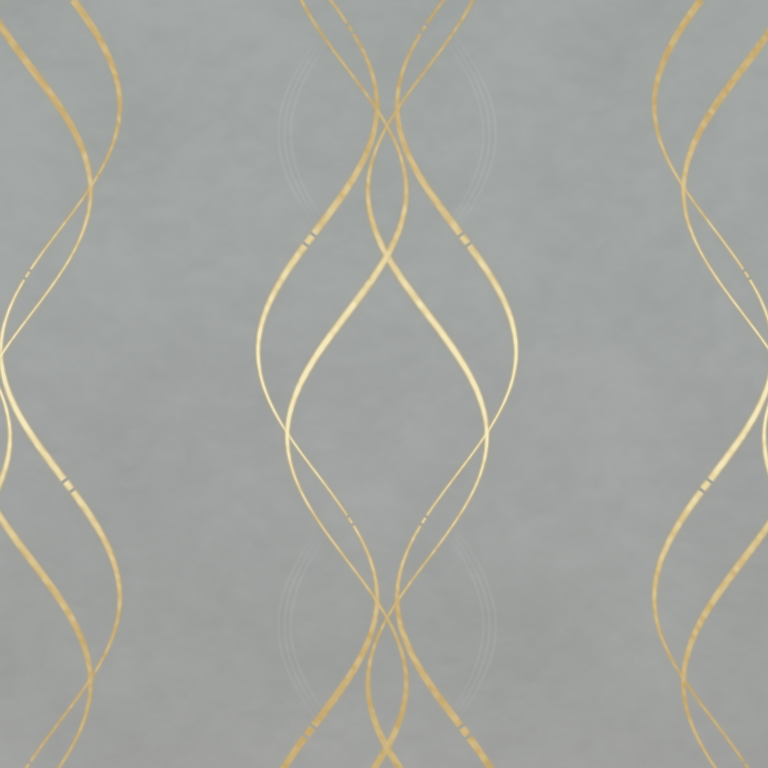
A WebGL 2 fragment shader for this pattern:

```glsl
#version 300 es
precision highp float;

#define COLUMN_STEP 0.516
#define COLUMN_CENTRE 0.504
#define PERIOD 0.6406
#define CREST_Y 0.458
#define SWING 0.0775
#define OUTER_MEAN 0.0905
#define INNER_MEAN 0.0525
#define INNER_LAG 0.173
#define THIN_HALF 0.0016
#define THICK_HALF 0.0047
#define SOFT_EDGE 0.0021
#define MOTTLE 0.050

uniform vec2 u_resolution;
out vec4 fragColor;

const float TAU = 6.2831853;
const float GHOST = 0.020;
const vec3 GREY = vec3(0.627, 0.640, 0.632);
const vec3 TAN = vec3(0.770, 0.655, 0.430);
const vec3 CREAM = vec3(0.975, 0.930, 0.755);
const vec3 HALO = vec3(0.720, 0.620, 0.430);

float hash(vec2 p) {
    vec3 q = fract(vec3(p.xyx) * 0.1031);
    q += dot(q, q.yzx + 33.33);
    return fract((q.x + q.y) * q.z);
}

float noise(vec2 p) {
    vec2 cell = floor(p), f = fract(p);
    f = f * f * (3.0 - 2.0 * f);
    float low = mix(hash(cell), hash(cell + vec2(1, 0)), f.x);
    float high = mix(hash(cell + vec2(0, 1)), hash(cell + vec2(1, 1)), f.x);
    return mix(low, high, f.y);
}

float fbm(vec2 p) {
    float sum = 0.0, amp = 0.5;
    for (int i = 0; i < 4; i++) {
        sum += amp * noise(p);
        p = p * 2.1 + 17.0;
        amp *= 0.55;
    }
    return sum;
}

// Signed distance to a wave x = mean + SWING * cos; also gives the cycle at its foot.
float waveDistance(float x, float cycle, float mean, out float footCycle) {
    float offset = x - mean - SWING * cos(TAU * cycle);
    float slope = -SWING * TAU / PERIOD * sin(TAU * cycle);
    float stretch = 1.0 + slope * slope;
    footCycle = cycle + slope * offset / (stretch * PERIOD);
    return offset / sqrt(stretch);
}

// Two narrow nicks either side of a point along the strand.
float nicks(float cycle, float centre, float halfGap, float soft) {
    float along = fract(cycle - centre + 0.5) - 0.5;
    float d = abs(abs(along) - halfGap) * PERIOD;
    return smoothstep(0.0016 - soft, 0.0016 + soft, d);
}

void main() {
    vec2 p = gl_FragCoord.xy / u_resolution.y;
    p.y = 1.0 - p.y;
    float soft = max(SOFT_EDGE, 0.8 / u_resolution.y);

    // Mottled plaster ground with short fibres
    float cloud = fbm(p * 6.0) - 0.52;
    float fibre = fbm(p * vec2(42.0, 60.0) + 3.0 * cloud) - 0.52;
    vec3 colour = GREY + MOTTLE * (0.85 * cloud + 0.55 * fibre);
    colour += 0.022 * (0.5 - p.y) * vec3(0.3, 1.0, 0.9);

    // Half-drop columns, mirrored about their centre lines
    float column = floor((p.x - COLUMN_CENTRE) / COLUMN_STEP + 0.5);
    float x = p.x - COLUMN_CENTRE - column * COLUMN_STEP;
    float cycle = (p.y - CREST_Y) / PERIOD + 0.5 * mod(column, 2.0);
    float foot;

    // Faint embossed curves on alternate columns
    for (int i = 0; i < 3; i++) {
        float mean = 0.048 + 0.008 * float(i);
        float d = abs(waveDistance(abs(x), cycle + 0.443, mean, foot));
        float fade = smoothstep(0.1, 0.9, cos(TAU * (cycle + 0.443)));
        float even = 1.0 - mod(column, 2.0);
        colour += GHOST * even * fade * (1.0 - smoothstep(0.0, 0.0035, d));
    }

    // Foil sheen: brightest in a band across the middle, with brushed streaks
    float sheen = exp(-pow((p.y - 0.50) / 0.21, 2.0));
    float streak = noise(vec2(p.x + p.y, p.y - p.x) * vec2(70.0, 110.0));

    // Outer and inner strands on both sides
    for (int i = 0; i < 4; i++) {
        float side = i < 2 ? 1.0 : -1.0;
        bool inner = i % 2 == 1;
        float lag = inner ? INNER_LAG : 0.0;
        float mean = inner ? INNER_MEAN : OUTER_MEAN;
        float d = abs(waveDistance(x * side, cycle - lag, mean, foot));

        // Broad on the outward sweep, fine on the return
        float swell = pow(0.5 - 0.5 * sin(TAU * foot), 1.3);
        float halfWidth = mix(THIN_HALF, THICK_HALF, swell);
        float cover = 1.0 - smoothstep(halfWidth - soft, halfWidth + soft, d);
        if (!inner) {
            cover *= nicks(foot, -0.228, 0.010, 0.6 * soft);
            cover *= nicks(foot, 0.343, 0.008, 0.6 * soft);
        }

        // Warm bleed into the ground beside the foil
        float bleed = 0.15 * exp(-pow(max(d - halfWidth, 0.0) / 0.0045, 2.0));
        colour = mix(colour, HALO, bleed * (1.0 - cover));

        float core = 1.0 - smoothstep(0.2, 1.0, d / halfWidth);
        float shine = 0.08 + 0.50 * sheen + 0.35 * (streak - 0.4) + 0.45 * core * sheen;
        vec3 foil = mix(TAN, CREAM, clamp(shine, 0.0, 1.0));
        colour = mix(colour, foil, 0.96 * cover);
    }

    fragColor = vec4(clamp(colour, 0.0, 1.0), 1.0);
}
```
